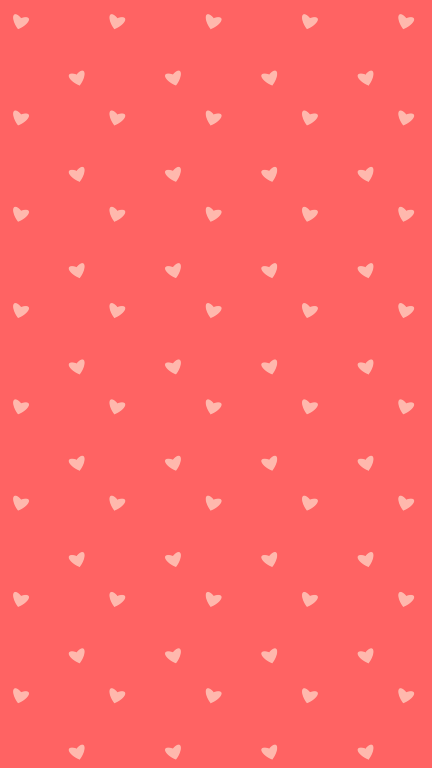
Give the GLSL for this pattern, as a Shadertoy shader.

```glsl
#define PERIOD 0.2229
#define HALF_WIDTH 0.0186
#define HEART_SQUASH 0.71
#define TILT 0.27
#define HEART_A vec2(0.0475, -0.0468)
#define HEART_B vec2(0.1787, -0.1773)
#define GROUND vec3(1.0, 0.39, 0.39)
#define PINK vec3(1.0, 0.72, 0.68)

// Counterclockwise rotation of a point
vec2 rotate(vec2 p, float angle) {
    float c = cos(angle), s = sin(angle);
    return vec2(c * p.x - s * p.y, s * p.x + c * p.y);
}

// Approximate distance to a heart of half width 1: a sheared, mirrored circle
float heartDistance(vec2 p) {
    p.y += 0.207 * HEART_SQUASH;
    p.x = abs(p.x);
    vec2 q = vec2(p.x, p.y / HEART_SQUASH - p.x + 0.414);
    float len = max(length(q), 1e-4);
    vec2 gradient = vec2(q.x - q.y, q.y / HEART_SQUASH) / len;
    return (len - 1.0) / max(length(gradient), 0.1);
}

// Coverage of a repeated heart, tilted clockwise by the given angle
float heartLattice(vec2 p, vec2 center, float tilt, float pixel) {
    vec2 cell = mod(p - center + 0.5 * PERIOD, PERIOD) - 0.5 * PERIOD;
    float d = heartDistance(rotate(cell, tilt) / HALF_WIDTH) * HALF_WIDTH;
    return 1.0 - smoothstep(-0.6 * pixel, 0.6 * pixel, d);
}

void mainImage(out vec4 fragColor, in vec2 fragCoord) {
    // Canvas widths, measured from the top left corner
    float pixel = 1.0 / iResolution.x;
    vec2 p = (fragCoord - vec2(0.0, iResolution.y)) * pixel;

    // Two interleaved lattices with opposite tilts
    float hearts = max(heartLattice(p, HEART_A, TILT, pixel),
                       heartLattice(p, HEART_B, -TILT, pixel));
    fragColor = vec4(mix(GROUND, PINK, hearts), 1.0);
}
```
